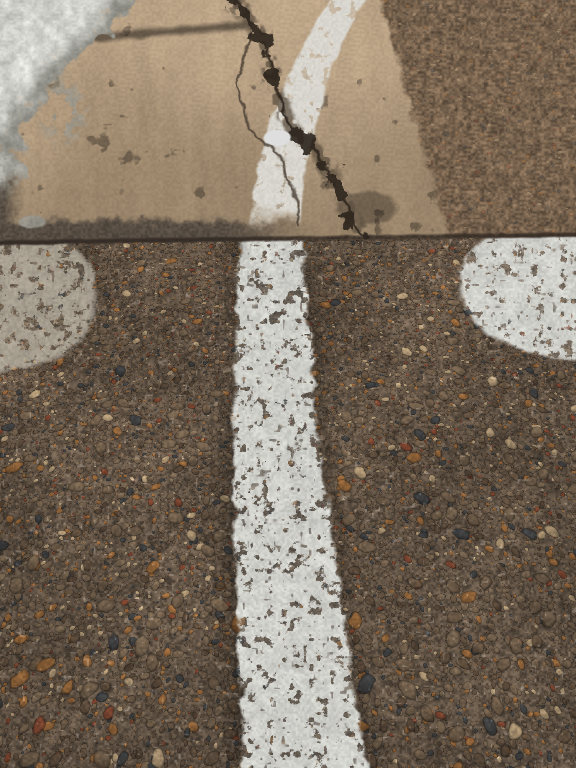
Write a WebGL 2 fragment shader that draws this texture.

```glsl
#version 300 es
precision highp float;
uniform vec2 u_resolution;
out vec4 fragColor;

float hash(vec2 p) { return fract(sin(dot(p, vec2(127.1, 311.7))) * 43758.5); }

float noise(vec2 p) {
  vec2 i = floor(p), f = fract(p);
  f = f * f * (3. - 2. * f);
  return mix(mix(hash(i), hash(i + vec2(1, 0)), f.x),
             mix(hash(i + vec2(0, 1)), hash(i + 1.), f.x), f.y);
}

float fbm(vec2 p) {
  float sum = 0., amp = .533;
  for (int i = 0; i < 4; i++, amp *= .5) {
    sum += amp * noise(p);
    p = p * 2.03 + 17.3;
  }
  return sum;
}

// 1 below the edge, 0 above it
float below(float edge, float soft, float v) { return 1. - smoothstep(edge - soft, edge + soft, v); }

float ellipse(vec2 d, vec2 radius, float soft, float warp) { return below(1., soft, length(d / radius) + warp); }

float segment(vec2 p, vec2 a, vec2 b) {
  p -= a;
  b -= a;
  return length(p - b * clamp(dot(p, b) / dot(b, b), 0., 1.));
}

vec3 pebbleColor(float k, float tone) {
  vec3 c = mix(vec3(.29, .23, .18), vec3(.45, .38, .30), tone);
  c = mix(c, vec3(.56, .38, .21), step(.72, k));
  c = mix(c, vec3(.47, .25, .17), step(.82, k));
  c = mix(c, vec3(.22, .23, .24), step(.87, k));
  return mix(c, vec3(.66, .57, .44), step(.95, k));
}

// Scattered rounded stones: colour and coverage
vec4 pebbles(vec2 g, float fill) {
  vec4 stones = vec4(0);
  float bump = .16 * (noise(g * 4.) - .5);
  for (int i = 0; i < 9; i++) {
    vec2 id = floor(g) + vec2(i % 3 - 1, i / 3 - 1);
    float size = hash(id + 5.7), turn = 6.28 * hash(id + 9.1);
    vec2 d = g - id - .2 - .6 * vec2(hash(id + 2.3), hash(id + 7.9));
    vec2 e = mat2(cos(turn), sin(turn), -sin(turn), cos(turn)) * d;
    float r = (.2 + .32 * size) * step(hash(id + 3.3), fill);
    float dist = length(e * vec2(1, 1.45)) + bump;
    float light = .95 + .35 * d.y - .25 * smoothstep(.6, 1., dist / max(r, .01));
    stones = mix(stones, vec4(pebbleColor(hash(id), size) * light, 1), below(r, .06, dist) * step(.01, r));
  }
  return stones;
}

// Exposed aggregate in perspective
vec3 aggregate(vec2 p) {
  vec2 g = vec2(p.x - .5, 1.7) / (1.95 - p.y);
  float grit = noise(p * 240.);
  vec3 c = vec3(.35, .30, .25) * (.62 + .5 * grit + .3 * noise(p * 95.));
  for (float i = 0.; i < 3.; i++) {
    vec4 s = pebbles(g * 160. / pow(1.8, i) + i * 13., .75 - .18 * i);
    c = mix(c, s.rgb * (.88 + .28 * grit), s.a * .88);
  }
  c *= .86 + .34 * fbm(p * 7.) + .08 * smoothstep(.3, .9, p.y);
  return c + .16 * smoothstep(.8, 1., noise(p * 170. + 40.));
}

// Distances to the wide and the thin crack
vec2 cracks(vec2 p) {
  vec2 wide[8] = vec2[8](vec2(.40, 1.34), vec2(.46, 1.264), vec2(.478, 1.177), vec2(.503, 1.116),
    vec2(.556, 1.064), vec2(.582, 1.012), vec2(.608, .96), vec2(.634, .915));
  vec2 thin[6] = vec2[6](vec2(.435, 1.27), vec2(.413, 1.186), vec2(.434, 1.108),
    vec2(.477, 1.073), vec2(.503, 1.02), vec2(.521, .942));
  p += .022 * (vec2(fbm(p * 38.), fbm(p * 38. + 31.)) - .5);
  vec2 d = vec2(9);
  for (int i = 0; i < 7; i++) d.x = min(d.x, segment(p, wide[i], wide[i + 1]));
  for (int i = 0; i < 5; i++) d.y = min(d.y, segment(p, thin[i], thin[i + 1]));
  return d;
}

void main() {
  vec2 p = gl_FragCoord.xy / u_resolution.x;
  float grain = noise(p * 260.), fleck = fbm(p * 85. + 8.), rough = fbm(p * 45.) - .5;
  float edge = .022 * rough, x = p.x, y = p.y, t = y - .943;

  // Road with stripe and two rounded patches
  vec3 road = aggregate(p);
  float inset = min(x - .425 + .066 * y - .058 * y * y, .639 - .185 * y + .067 * y * y - x) + edge;
  float stripe = smoothstep(-.004, .005, inset);
  road *= 1. - .2 * below(.02, .03, -inset);
  float patchL = ellipse(p - vec2(.01, .821), vec2(.156, .13), .05, 6. * edge);
  float patchR = ellipse(p - vec2(1, .838), vec2(.203, .127), .03, 4. * edge);
  float wear = smoothstep(.61, .72, fleck + .06 * below(.015, .015, inset) * stripe + .05 * patchL);
  wear = max(wear, .7 * smoothstep(.82, .95, noise(p * 130.)));
  vec3 paint = mix(vec3(.84, .84, .82), vec3(.70, .67, .61), patchL) * (.9 + .13 * grain + .14 * rough);
  road = mix(road, paint, max(stripe, max(patchL * .92, patchR)) * (1. - .8 * wear));

  // Tan slab with stains
  float tone = smoothstep(.93, 1.25, y + .3 * fbm(p * 5.) - .15);
  vec3 slab = mix(vec3(.59, .51, .41), vec3(.71, .62, .51), tone);
  slab *= .92 + .1 * grain + .12 * fbm(p * vec2(40, 9));
  slab *= 1. - .3 * smoothstep(.72, .8, fbm(p * 32. + 3.));
  slab *= 1. - .28 * ellipse(p - vec2(.637, .973), vec2(.055, .028), .15, 20. * edge);
  slab *= 1. - .45 * below(.007, .006, segment(p, vec2(.17, 1.268), vec2(.43, 1.29)) + .3 * edge);

  // Curved upper stripe
  float inner = min(x - .434 - .06 * t - .77 * t * t, .521 + .05 * t + .6 * t * t - x) + .5 * edge;
  float upper = smoothstep(-.003, .004, inner) * smoothstep(.935, .975, y + 2. * edge);
  upper *= 1. - .6 * smoothstep(.62, .75, fleck);
  slab = mix(slab, vec3(.86, .85, .82) * (.95 + .07 * grain), upper);

  // Cracks with crumbled filling and a white chip
  vec2 crack = cracks(p);
  float crumble = below(.014, .005, crack.x) * smoothstep(.4, .65, noise(p * 90.));
  slab = mix(slab, vec3(.36, .31, .25), .75 * crumble);
  slab = mix(slab, vec3(.17, .14, .11), .9 * below(.004 + .06 * max(rough, -.03), .002, crack.x));
  slab = mix(slab, vec3(.27, .23, .19), .8 * below(.0022, .002, crack.y));
  slab = mix(slab, vec3(.87), ellipse(p - vec2(.482, 1.094), vec2(.024, .014), .1, 10. * edge));

  // Finer asphalt on the far right
  vec4 stones = pebbles(p * vec2(90, 125), .6);
  vec3 asphalt = vec3(.46, .38, .30) * (.62 + .4 * grain + .38 * noise(p * 140.));
  asphalt = mix(asphalt, stones.rgb * 1.15 + .04, .42 * stones.a);
  slab = mix(slab, asphalt, smoothstep(-.006, .006, x - .773 + .29 * t + edge));

  // Damp band and open joint
  float damp = below(.948, .008, y + 1.5 * edge) * below(.47, .1, x);
  damp = max(damp, below(.025, .02, x + edge) * below(1.05, .05, y));
  slab = mix(slab, vec3(.29, .26, .23) * (.8 + .4 * grain), .85 * damp);
  float joint = y - .909 - .014 * x - .15 * edge;
  vec3 color = mix(road, slab, smoothstep(-.002, .002, joint));
  color = mix(color, vec3(.17, .14, .12), below(.004, .003, abs(joint - .003)) * (.65 + .25 * grain));

  // Crusty snow and loose crumbs
  float s = max(y - 1., 0.), lump = fbm(p * 24.);
  float reach = .02 + .1 * s + 1.8 * s * s - x + .09 * (lump - .5) + .035 * rough;
  float snow = smoothstep(-.004, .006, reach) * smoothstep(.98, 1.05, y + 2. * edge);
  snow *= 1. - .55 * smoothstep(.6, .75, fleck) * below(.05, .04, reach);
  float crumbs = ellipse(p - vec2(.11, 1.14), vec2(.038, .05), .5, 0.) * smoothstep(.53, .6, fleck);
  crumbs = max(crumbs, ellipse(p - vec2(.055, .948), vec2(.024, .011), .2, 20. * edge));
  float bright = .7 * smoothstep(0., .09, reach) + .5 * (lump - .35);
  vec3 ice = mix(vec3(.56, .56, .53), vec3(.88, .88, .86), bright) * (.82 + .28 * fleck + .08 * grain);
  fragColor = vec4(clamp(mix(color, ice, max(snow, .8 * crumbs)), 0., 1.), 1);
}
```
